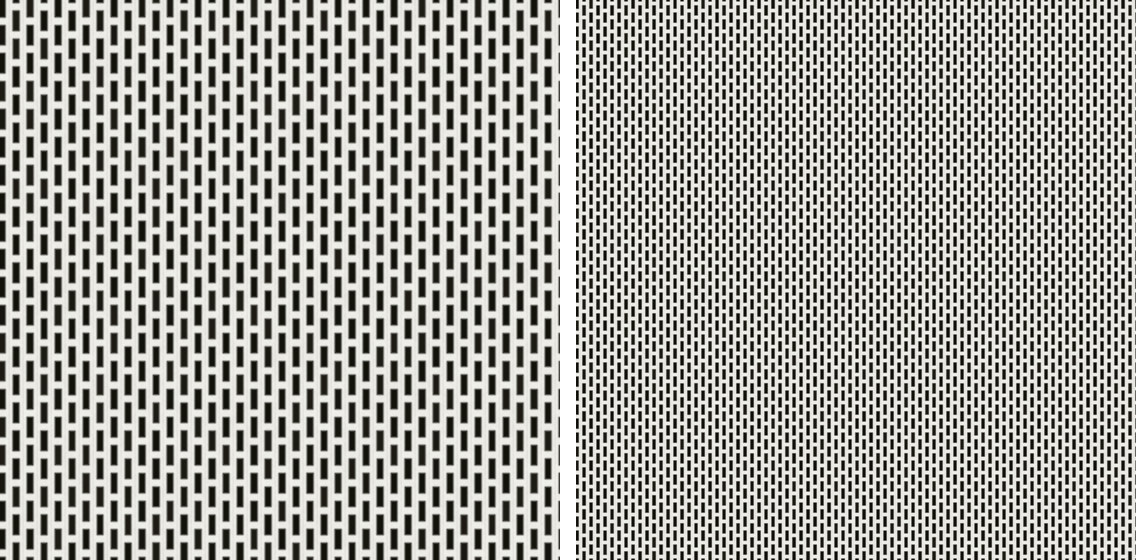
Left: one tile. Right: repeated 2 by 2.
This pattern is drawn by a WebGL 2 fragment shader. Its source:

```glsl
#version 300 es
precision highp float;

#define COLUMNS 40.0
#define ROWS 20.0
#define COLUMN_PHASE 0.15
#define ROW_PHASE 0.257
#define SLOT_HALF vec2(0.242, 0.73)
#define CORNER_RADIUS 0.06
#define EDGE_SOFTNESS 0.117
#define SIZE_JITTER 0.014
#define SEAM_STRENGTH 0.55
#define MOTTLE_STRENGTH 0.22

uniform vec2 u_resolution;
out vec4 fragColor;

const float TAU = 6.2831853;
const vec3 PANEL_LIGHT = vec3(0.94, 0.94, 0.92);
const vec3 PANEL_SHADE = vec3(0.85, 0.84, 0.82);
const vec3 SLOT_DARK = vec3(0.07, 0.07, 0.045);
const vec3 SLOT_WORN = vec3(0.14, 0.13, 0.10);

vec2 hash2(vec2 cell) {
    vec3 h = fract(cell.xyx * vec3(0.1031, 0.1030, 0.0973));
    h += dot(h, h.yzx + 33.33);
    return fract((h.xx + h.yz) * h.zy);
}

float roundedBox(vec2 p, vec2 halfSize, float radius) {
    vec2 q = abs(p) - halfSize + radius;
    return length(max(q, 0.0)) + min(max(q.x, q.y), 0.0) - radius;
}

// Whole-number frequencies keep the mottle seamless
float mottle(vec2 uv) {
    vec2 a = uv * TAU;
    float broad = sin(3.0 * a.x + 2.0 * a.y) * sin(5.0 * a.y - a.x);
    float mid = sin(17.0 * a.x + 2.0 * sin(7.0 * a.y)) * sin(23.0 * a.y);
    float fine = sin(71.0 * a.x + 3.0 * sin(11.0 * a.y)) * sin(83.0 * a.y + 2.0 * sin(13.0 * a.x));
    return 0.3 * broad + 0.3 * mid + 0.4 * fine;
}

void main() {
    vec2 uv = gl_FragCoord.xy / u_resolution;

    // Columns of slots, alternate ones shifted by half a row
    float x = uv.x * COLUMNS - COLUMN_PHASE;
    float column = floor(x + 0.5);
    float rowShift = mod(column, 2.0) < 0.5 ? -ROW_PHASE : ROW_PHASE;
    float y = uv.y * ROWS - rowShift;
    float row = floor(y + 0.5);

    // Local position in units of the column pitch
    vec2 local = vec2(x - column, (y - row) * COLUMNS / ROWS);
    vec2 cell = mod(vec2(column, row), vec2(COLUMNS, ROWS));
    vec2 variation = hash2(cell + 1.0);
    vec2 halfSize = SLOT_HALF + (variation - 0.5) * 2.0 * SIZE_JITTER;
    float slotDistance = roundedBox(local, halfSize, CORNER_RADIUS);

    // Pale panel with a faint grey seam between columns
    float seam = smoothstep(0.42, 0.5, abs(local.x));
    float shade = SEAM_STRENGTH * seam + MOTTLE_STRENGTH * (mottle(uv) + 0.5);
    vec3 panel = mix(PANEL_LIGHT, PANEL_SHADE, clamp(shade, 0.0, 1.0));

    // Dark openings, a few of them slightly lighter
    float wear = smoothstep(0.5, 1.0, hash2(cell.yx + 57.0).x);
    vec3 slot = mix(SLOT_DARK, SLOT_WORN, 0.6 * wear);

    float pixel = COLUMNS / min(u_resolution.x, u_resolution.y);
    float softness = max(EDGE_SOFTNESS, 0.75 * pixel);
    float panelMask = smoothstep(-softness, softness, slotDistance);
    fragColor = vec4(mix(slot, panel, panelMask), 1.0);
}
```
